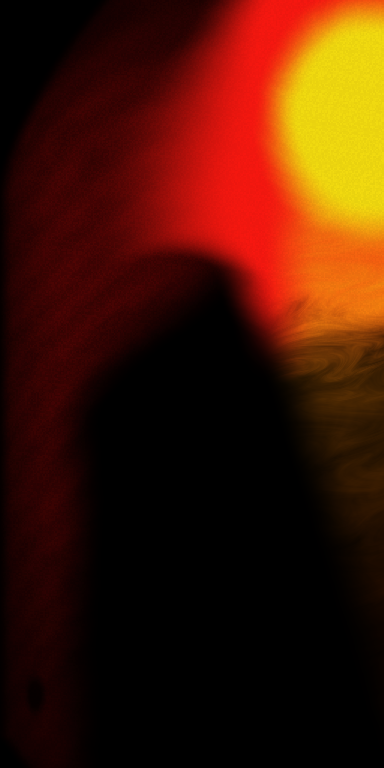
Give the GLSL for this background, as a WebGL 2 fragment shader.

```glsl
#version 300 es
precision highp float;
// A yellow glow at the upper right bleeds through red haze around a dark hollow.
// Soft curved borders shape the haze; warped sine layers mottle the amber wall
// below the glow and draw faint arcs in the dim tissue at the left.
uniform vec2 u_resolution;
out vec4 fragColor;

float hash(vec2 p) {
  return fract(sin(dot(p, vec2(41.3, 289.1))) * 4375.5);
}

// Layered sines, each octave turned and bent by the one before; about -1 to 1.
float clouds(vec2 p) {
  float sum = 0.0, gain = 0.5;
  for (int i = 0; i < 6; i++) {
    p += 0.6 * sin(p.yx * 1.3 + float(i));
    sum += gain * sin(p.x) * cos(p.y);
    p = mat2(1.5, 1.1, -1.1, 1.5) * p;
    gain *= 0.62;
  }
  return sum;
}

void main() {
  // x spans 0 to 1, y spans 0 to 2 on a tall canvas
  vec2 p = gl_FragCoord.xy / u_resolution * vec2(1.0, 2.0);
  float x = p.x, y = p.y;
  float mist = clouds(p * vec2(7.0, 9.0));
  float streaks = clouds(vec2(x * 9.0 + 2.0, (y - 0.35 * x) * 24.0));
  float grain = hash(floor(p * 256.0)) - 0.5;

  // Dim tissue, rounded off at the left corners
  float rim = 0.75 * pow(max(y - 1.5, 0.0), 1.5) + 0.75 * max(0.086 - y, 0.0);
  float tissue = mix(0.11, 0.25, smoothstep(0.0, 1.1, y));
  tissue *= 1.0 - 0.5 * smoothstep(1.65, 2.0, y);
  tissue *= smoothstep(-0.15, 0.18, x - rim) * smoothstep(-0.015, 0.035, x - rim);
  float arch = y + 1.3 * (x - 0.56) * (x - 0.56);
  tissue *= 1.0 + 0.12 * mist + 0.07 * sin(55.0 * arch + 2.0 * mist) + 0.25 * grain;

  // Hollow with an arched top and a soft left wall
  float wall = 0.21 + 0.33 * pow(max((y - 0.9) / 0.45, 0.0), 1.6) + 0.012 * mist;
  float softness = mix(0.06, 0.22, smoothstep(0.9, 1.3, y));
  tissue *= 1.0 - smoothstep(wall - 0.1, wall + softness, x);
  float blot = length((p - vec2(0.09, 0.19)) * vec2(1.9, 1.0)) + 0.012 * mist;
  tissue *= 1.0 - 0.75 * (1.0 - smoothstep(0.02, 0.065, blot));

  // Red haze, spreading left above the arch and hugging the slope below it
  float slope = 0.585 + 0.3 * (1.35 - y);
  float below = 1.0 - smoothstep(1.29, 1.43, arch);
  float edge = 0.43 + 0.19 * pow(max((y - 1.48) / 0.52, 0.0), 1.6);
  float spread = mix(0.2, 0.1, smoothstep(1.6, 2.0, y));
  edge = mix(edge, slope + 0.03, below) + 0.012 * mist;
  spread = mix(spread, 0.08, below);
  float haze = smoothstep(edge - spread, edge + spread, x);
  float lit = smoothstep(1.0, 1.24, y + 0.07 * streaks * smoothstep(0.68, 0.8, x));
  haze *= lit * (1.0 + 0.05 * grain);

  // Yellow core and the orange tail beneath it
  float reach = length((p - vec2(0.99, 1.69)) * vec2(1.0, 0.95));
  float core = 1.0 - smoothstep(0.21, 0.34, reach + 0.012 * mist);
  float tail = smoothstep(0.68, 0.84, x) * (1.0 - smoothstep(1.35, 1.6, y));
  tail *= 0.45 + 0.12 * streaks;
  float warmth = 1.0 - (1.0 - core) * (1.0 - tail);
  vec3 fire = vec3(0.95 - 0.02 * warmth, 0.09 + 0.75 * warmth, 0.06);

  // Mottled amber wall, fading downward
  vec3 amber = mix(vec3(0.1, 0.03, 0.0), vec3(0.3, 0.16, 0.01), smoothstep(0.3, 1.1, y));
  amber *= max(0.75 + 0.35 * streaks + 0.25 * mist, 0.1);
  amber *= smoothstep(slope, slope + 0.16, x) * (1.0 - lit);

  vec3 color = tissue * (1.0 - haze) * vec3(1.0, 0.05, 0.04) + haze * fire + amber;
  fragColor = vec4(clamp(color, 0.0, 1.0), 1.0);
}
```
